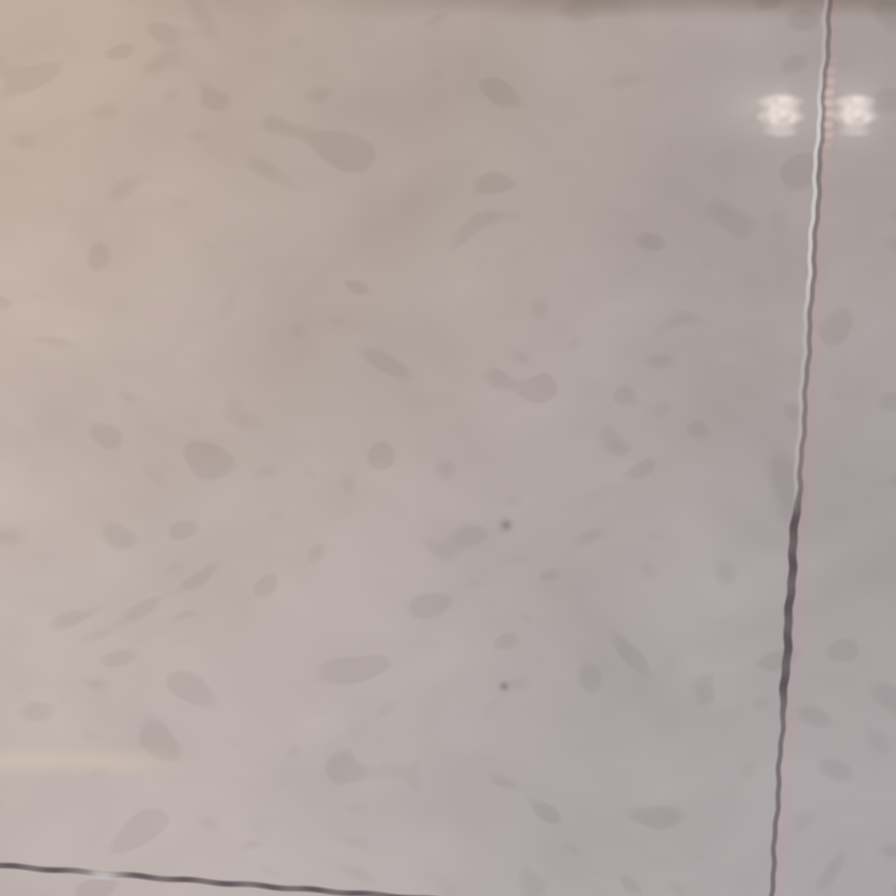
Reproduce this texture procedurally as a three.js fragment shader.

```glsl
// Glossy beige floor tile with two thin slanted joints, soft lamp reflections
// and faint stone mottling. A four-corner gradient gives the light; scattered
// cellular blobs give clouds and flecks; line distances give the joints.

#define CLOUD_AMOUNT 0.016
#define FLECK_AMOUNT 0.030
#define JOINT_WIDTH 0.0035
#define LAMP_SIZE 0.021
#define JOINT_DARK vec3(0.36, 0.33, 0.34)
#define JOINT_LIGHT vec3(0.79, 0.78, 0.78)
#define LAMP_COLOR vec3(0.93, 0.88, 0.85)
#define STREAK_COLOR vec3(0.81, 0.75, 0.69)

varying vec2 vUv;

vec3 hash3(vec2 p) {
  vec3 q = vec3(dot(p, vec2(127.1, 311.7)), dot(p, vec2(269.5, 183.3)), dot(p, vec2(419.2, 371.9)));
  return fract(sin(q) * 43758.545);
}

// Signed soft blobs, one jittered in each cell
float blobs(vec2 p) {
  vec2 cell = floor(p);
  float sum = 0.0;
  for (int j = -1; j <= 1; j++) {
    for (int i = -1; i <= 1; i++) {
      vec2 id = cell + vec2(float(i), float(j));
      vec3 h = hash3(id);
      vec2 d = p - id - h.xy;
      float fall = max(1.0 - dot(d, d), 0.0);
      sum += (h.z * 2.0 - 1.0) * fall * fall;
    }
  }
  return sum;
}

// Soft-edged bar around zero
float bar(float d, float halfWidth, float blur) {
  return 1.0 - smoothstep(halfWidth - blur, halfWidth + blur, abs(d));
}

float glow(vec2 d, vec2 size) {
  d /= size;
  return exp(-dot(d, d));
}

vec3 tileLight(vec2 p) {
  float across = smoothstep(-0.1, 1.05, p.x);
  vec3 top = mix(vec3(0.745, 0.672, 0.620), vec3(0.655, 0.618, 0.605), across);
  vec3 bottom = mix(vec3(0.755, 0.708, 0.692), vec3(0.665, 0.640, 0.648), across);
  return mix(bottom, top, smoothstep(0.0, 1.0, p.y));
}

// Stone clouds, fine grain and sparse flecks
float stone(vec2 p) {
  vec2 warped = p + 0.02 * sin(p.yx * vec2(23.0, 17.0) + 2.0 * sin(p * 9.0));
  float clouds = blobs(warped * vec2(5.0, 7.0)) + 0.6 * blobs(warped * vec2(13.0, 19.0) + 7.0);
  clouds += 0.3 * blobs(warped * vec2(38.0, 52.0) + 31.0);
  float flecks = smoothstep(0.65, 1.1, abs(blobs(warped * vec2(24.0, 33.0) + 53.0)));
  return CLOUD_AMOUNT * clouds - FLECK_AMOUNT * flecks;
}

// Clear core with a rippled surface
float lamp(vec2 d, float size) {
  float ripple = 0.82 + 0.25 * blobs(d * 130.0 + 11.0);
  float edge = length(d / vec2(1.0, 1.08)) + 0.003 * sin(d.y * 330.0);
  return ripple * (1.0 - smoothstep(size * 0.45, size * 1.3, edge));
}

void main() {
  vec2 p = vUv;
  vec3 color = tileLight(p) + stone(p);

  // Shade along the top rim and the warm streak at lower left
  color -= vec3(0.10, 0.11, 0.12) * smoothstep(0.975, 1.005, p.y) * smoothstep(0.1, 0.9, p.x);
  float streak = glow(vec2(0.0, p.y - 0.152 + 0.02 * p.x), vec2(1.0, 0.013));
  color = mix(color, STREAK_COLOR, 0.65 * streak * (1.0 - smoothstep(0.12, 0.23, p.x)));

  // Two small dark spots
  color -= 0.12 * glow(p - vec2(0.565, 0.414), vec2(0.006));
  color -= 0.12 * glow(p - vec2(0.5625, 0.234), vec2(0.005));

  // Upright joint: dark and rough below, bright and thin above
  float wobble = 0.0009 * sin(p.y * 75.0) + 0.0006 * sin(p.y * 210.0);
  float side = p.x - (0.861 + 0.063 * p.y) - wobble;
  float upper = smoothstep(0.42, 0.46, p.y);
  float rough = smoothstep(0.19, 0.24, p.y) * (1.0 - upper);
  color += vec3(0.015, -0.012, -0.005) * glow(vec2(side - 0.009, 0.0), vec2(0.009));
  float groove = bar(side - 0.003 * upper, JOINT_WIDTH * (0.75 + 0.55 * rough), 0.002);
  float depth = mix(0.68, 0.5, upper) + 0.22 * rough + 0.1 * sin(p.y * 140.0) * rough;
  color = mix(color, JOINT_DARK, groove * depth);
  float shine = upper * (0.35 + 0.6 * smoothstep(0.63, 0.70, p.y) * (1.0 - smoothstep(0.84, 0.96, p.y)));
  color = mix(color, JOINT_LIGHT, bar(side + 0.002, 0.0022, 0.0018) * shine);

  // Lamp reflections with halo and a glint caught by the joint
  vec2 leftLamp = p - vec2(0.871, 0.874);
  vec2 rightLamp = p - vec2(0.954, 0.874);
  float halo = glow(leftLamp + vec2(0.012, 0.0), vec2(0.045, 0.032)) + glow(rightLamp, vec2(0.034));
  color += 0.07 * halo;
  float lamps = max(lamp(leftLamp, LAMP_SIZE * 1.08), lamp(rightLamp, LAMP_SIZE));
  color = mix(color, LAMP_COLOR, clamp(lamps, 0.0, 1.0) * 0.95);
  float glint = bar(side - 0.009, 0.005, 0.003) * glow(vec2(0.0, p.y - 0.88), vec2(1.0, 0.04));
  color = mix(color, vec3(0.84, 0.74, 0.72), glint * (0.55 + 0.3 * sin(p.y * 520.0)));

  // Lower joint, sloping down to the right, with a pale chip
  float rise = p.y - (0.034 - 0.078 * p.x) - 0.0008 * sin(p.x * 95.0);
  float chip = glow(vec2(p.x - 0.115, 0.0), vec2(0.018));
  float seam = bar(rise, JOINT_WIDTH * 0.85, 0.002);
  color = mix(color, JOINT_DARK, seam * (0.82 + 0.12 * sin(p.x * 130.0)) * (1.0 - 0.75 * chip));
  color = mix(color, JOINT_LIGHT, chip * bar(rise + 0.002, 0.004, 0.002) * 0.6);

  gl_FragColor = vec4(color, 1.0);
}
```
